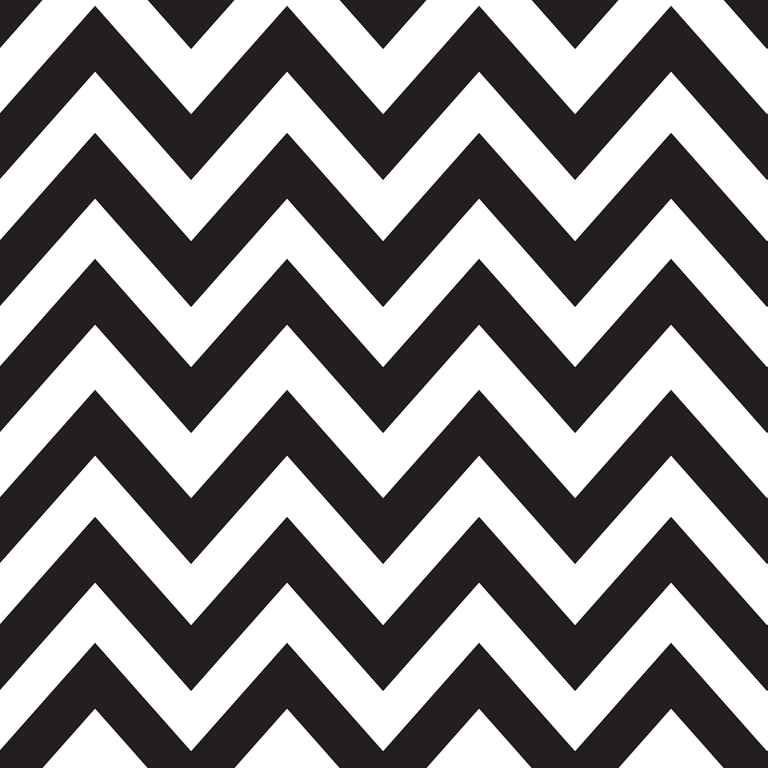
This pattern is drawn by a WebGL 1 fragment shader. Its source:

```glsl
precision highp float;
// Bold dark chevron bands on white, running across the canvas.
// A triangle wave bends the vertical coordinate; each folded row then holds
// one straight band, whose spacing varies slightly in a cycle of three rows.
uniform vec2 u_resolution;

#define COLUMNS 4.0          // zigzags across
#define ROWS 6.0             // bands down
#define AMPLITUDE 0.1413     // height from valley to peak
#define BAND_HEIGHT 0.0857   // vertical thickness of a dark band
#define FIRST_PEAK vec2(0.1238, 0.0075) // from the upper left corner
#define ROW_DRIFT 0.0013     // unit of the uneven row spacing
#define RIM_WIDTH 0.0016     // slightly darker edge of each band
#define INK vec3(0.137, 0.122, 0.127)
#define RIM vec3(0.09, 0.07, 0.07)
#define PAPER vec3(1.0)

// 0 at each peak, 1 at each valley.
float triangleWave(float x) {
  return 1.0 - abs(2.0 * fract(x) - 1.0);
}

// Upward shift of a row: 0, 1, 3 units, then again.
float rowShift(float row) {
  float k = floor(mod(row + 0.5, 3.0));
  return ROW_DRIFT * 0.5 * k * (k + 1.0);
}

// Signed distance to the nearest chevron band, negative inside.
float chevronDistance(vec2 p) {
  float depth = p.y - AMPLITUDE * triangleWave(p.x * COLUMNS);
  float row = floor((depth - 0.5 * BAND_HEIGHT) * ROWS + 0.5);
  float local = depth - row / ROWS + rowShift(row);
  float slope = 2.0 * AMPLITUDE * COLUMNS;
  return (abs(local - 0.5 * BAND_HEIGHT) - 0.5 * BAND_HEIGHT)
    / sqrt(1.0 + slope * slope);
}

void main() {
  vec2 uv = gl_FragCoord.xy / u_resolution;
  vec2 p = vec2(uv.x, 1.0 - uv.y) - FIRST_PEAK;
  float d = chevronDistance(p);

  // Dark band with a faint rim, smoothed over about one pixel.
  float halfPixel = 0.6 / min(u_resolution.x, u_resolution.y);
  vec3 band = mix(RIM, INK, smoothstep(0.5 * RIM_WIDTH, 1.5 * RIM_WIDTH, -d));
  float paper = smoothstep(-halfPixel, halfPixel, d);
  gl_FragColor = vec4(mix(band, PAPER, paper), 1.0);
}
```
